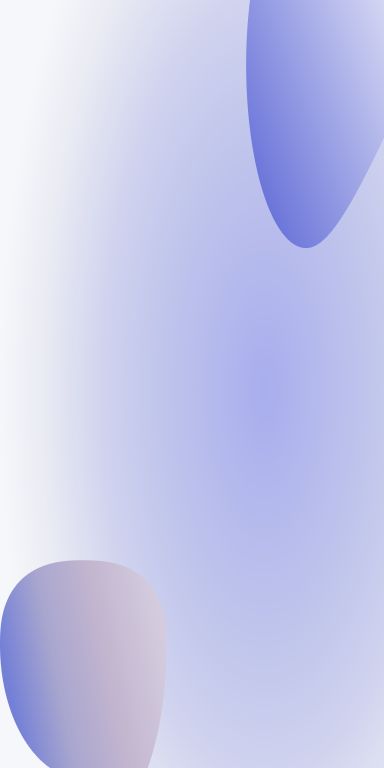
Give the GLSL for this background, as a WebGL 2 fragment shader.

```glsl
#version 300 es
precision highp float;
// Soft periwinkle glow on near-white, with two smooth gradient blobs at opposite corners.

uniform vec2 u_resolution;
out vec4 fragColor;

// Space: x runs 0..1, y runs 0..2 from the lower left.
const vec2 CANVAS = vec2(1.0, 2.0);

// Background glow
const vec2 GLOW_CENTER = vec2(0.69, 0.985);
const vec2 GLOW_RADIUS = vec2(0.69, 1.65);
const vec3 GLOW_CORE = vec3(0.660, 0.680, 0.930);
const vec3 GLOW_INNER = vec3(0.760, 0.780, 0.925);
const vec3 GLOW_MIDDLE = vec3(0.820, 0.830, 0.935);
const vec3 GLOW_OUTER = vec3(0.920, 0.925, 0.955);
const vec3 GLOW_RIM = vec3(0.965, 0.968, 0.980);

// Upper drop: half an ellipse on the left, a hyperbola on the right
const vec2 DROP_TIP = vec2(0.797, 1.354);
const vec2 DROP_RADIUS = vec2(0.156, 0.477);
const float DROP_SLOPE = 2.4;
const float DROP_BEND = 0.27;
const vec2 DROP_GRADIENT_ORIGIN = vec2(0.651, 1.479);
const vec2 DROP_GRADIENT_AXIS = vec2(1.0, 0.4);
const vec3 DROP_DARK = vec3(0.41, 0.45, 0.85);
const vec3 DROP_LIGHT = vec3(0.83, 0.84, 0.95);

// Lower pebble: squarish above its center, tapering below
const vec2 PEBBLE_CENTER = vec2(0.217, 0.320);
const float PEBBLE_WIDTH = 0.217;
const float PEBBLE_TOP = 0.221;
const vec2 PEBBLE_BOTTOM = vec2(0.349, 0.505); // left and right depth
const float PEBBLE_POWER = 2.5;
const float PEBBLE_TILT = 0.2;
const vec3 PEBBLE_BLUE = vec3(0.45, 0.50, 0.84);
const vec3 PEBBLE_MAUVE = vec3(0.66, 0.65, 0.81);
const vec3 PEBBLE_ROSE = vec3(0.76, 0.71, 0.81);
const vec3 PEBBLE_PALE = vec3(0.83, 0.80, 0.87);

// Linear step between two stops, for chained gradients
float ramp(float a, float b, float t) {
    return clamp((t - a) / (b - a), 0.0, 1.0);
}

// Antialiased inside of an implicit shape (negative inside)
float coverage(float field) {
    float width = length(vec2(dFdx(field), dFdy(field)));
    return clamp(0.5 - field / max(width, 1e-5), 0.0, 1.0);
}

vec3 glowColor(vec2 p) {
    float t = length((p - GLOW_CENTER) / GLOW_RADIUS);
    vec3 color = mix(GLOW_CORE, GLOW_INNER, ramp(0.0, 0.43, t));
    color = mix(color, GLOW_MIDDLE, ramp(0.43, 0.62, t));
    color = mix(color, GLOW_OUTER, ramp(0.62, 0.85, t));
    return mix(color, GLOW_RIM, ramp(0.85, 1.0, t));
}

float dropField(vec2 p) {
    vec2 q = p - DROP_TIP;
    float ellipse = length((q - vec2(0.0, DROP_RADIUS.y)) / DROP_RADIUS) - 1.0;
    float edge = length(vec2(DROP_BEND, DROP_SLOPE * q.x)) - DROP_BEND;
    float hyperbola = (edge - q.y) / DROP_RADIUS.y;
    return q.x < 0.0 ? ellipse : hyperbola;
}

vec3 dropColor(vec2 p) {
    float t = dot(p - DROP_GRADIENT_ORIGIN, DROP_GRADIENT_AXIS);
    return mix(DROP_DARK, DROP_LIGHT, ramp(0.026, 0.557, t));
}

float pebbleField(vec2 p) {
    vec2 q = p - PEBBLE_CENTER;
    float depth = mix(PEBBLE_BOTTOM.x, PEBBLE_BOTTOM.y, smoothstep(0.13, 0.385, p.x));
    float height = q.y > 0.0 ? PEBBLE_TOP : depth;
    float power = q.y > 0.0 ? PEBBLE_POWER : 2.0;
    vec2 r = pow(abs(q / vec2(PEBBLE_WIDTH, height)), vec2(power));
    return pow(r.x + r.y, 1.0 / power) - 1.0;
}

vec3 pebbleColor(vec2 p) {
    float t = p.x + PEBBLE_TILT * (p.y - PEBBLE_CENTER.y);
    vec3 color = mix(PEBBLE_BLUE, PEBBLE_MAUVE, ramp(0.0, 0.13, t));
    color = mix(color, PEBBLE_ROSE, ramp(0.13, 0.27, t));
    return mix(color, PEBBLE_PALE, ramp(0.27, 0.43, t));
}

void main() {
    vec2 p = gl_FragCoord.xy / u_resolution * CANVAS;
    vec3 color = glowColor(p);
    color = mix(color, dropColor(p), coverage(dropField(p)));
    color = mix(color, pebbleColor(p), coverage(pebbleField(p)));
    fragColor = vec4(color, 1.0);
}
```
